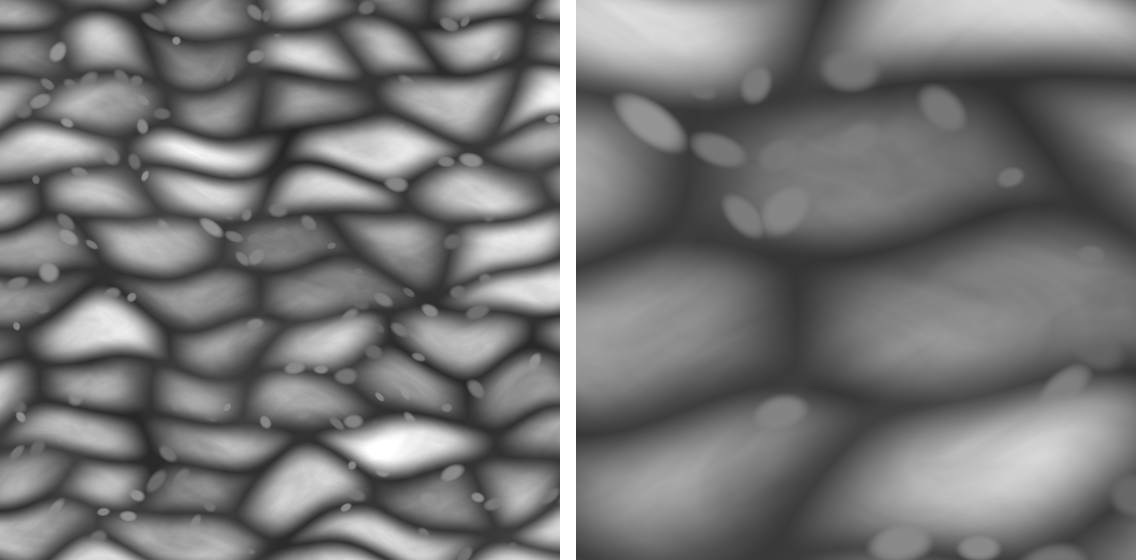
Left, the full canvas; right, a detail of the centre.
Reproduce this texture map procedurally as a Shadertoy shader.

```glsl
const float ROWS = 11.5;          // stone courses over the canvas height
const float STRETCH = 2.25;       // horizontal elongation of the stones
const vec2 WIDTHS = vec2(0.8, 1.75);   // narrowest and widest course spacing
const vec2 JITTER = vec2(0.6, 0.55);
const float ROUNDING = 12.0;      // lower values round the corners more
const float BEVEL = 0.38;         // distance from joint to plateau
const vec2 TOPS = vec2(0.55, 0.94);    // dimmest and brightest stone
const float JOINT = 0.21;         // mean joint level
const float TILT = 0.16;          // slope of single stones
const float RELIEF = 0.055;       // surface unevenness
const float PEBBLE_GRID = 23.0;
const vec2 PEBBLE_SIZE = vec2(0.25, 0.62);
const float TAU = 6.2831853;

vec2 hash2(vec2 p) {
    vec3 q = fract(vec3(p.xyx) * vec3(0.1031, 0.1030, 0.0973));
    q += dot(q, q.yzx + 33.33);
    return fract((q.xx + q.yz) * q.zy);
}

mat2 rotation(float a) {
    return mat2(cos(a), sin(a), -sin(a), cos(a));
}

// Layered, mutually warped sines in about -1..1
float waves(vec2 p) {
    float sum = 0.0, amp = 0.5;
    for (int i = 0; i < 5; i++) {
        p += 0.6 * sin(p.yx * 1.3 + float(i));
        sum += amp * sin(p.x) * cos(p.y);
        p = rotation(0.9) * p * 1.8;
        amp *= 0.55;
    }
    return sum;
}

// Course spacing and horizontal shift of one row
vec2 course(float row) {
    vec2 h = hash2(vec2(row, 71.0));
    return vec2(mix(WIDTHS.x, WIDTHS.y, h.x), h.y * 5.0);
}

// Stone centre near p, for a row and column offset
vec2 site(vec2 p, int dx, int dy) {
    float row = floor(p.y) + float(dy);
    vec2 c = course(row);
    float column = floor((p.x - c.y) / c.x) + float(dx);
    vec2 j = (hash2(vec2(column, row) + 19.0) - 0.5) * JITTER;
    return vec2((column + 0.5 + j.x) * c.x + c.y, row + 0.5 + j.y);
}

// Rounded distance to the nearest joint; also returns the stone centre
float stoneDistance(vec2 p, out vec2 centre) {
    float nearest = 1e5;
    centre = p;
    for (int y = -2; y <= 2; y++)
    for (int x = -2; x <= 2; x++) {
        vec2 s = site(p, x, y);
        float d = dot(s - p, s - p);
        if (d < nearest) { nearest = d; centre = s; }
    }
    float sum = 0.0;
    for (int y = -2; y <= 2; y++)
    for (int x = -2; x <= 2; x++) {
        vec2 s = site(p, x, y), gap = s - centre;
        if (dot(gap, gap) > 1e-4)
            sum += exp(-ROUNDING * dot(0.5 * (s + centre) - p, normalize(gap)));
    }
    return -log(sum) / ROUNDING;
}

// Small domes scattered in clusters
float pebbles(vec2 uv) {
    vec2 p = uv * PEBBLE_GRID, cell = floor(p);
    float height = 0.0;
    for (int y = -1; y <= 1; y++)
    for (int x = -1; x <= 1; x++) {
        vec2 id = cell + vec2(x, y);
        vec2 h = hash2(id + 5.0), g = hash2(id + 57.0);
        float cluster = 0.3 + 0.5 * waves(id * 0.35);
        vec2 radius = mix(PEBBLE_SIZE.x, PEBBLE_SIZE.y, g.x) * vec2(1.25, 0.8);
        vec2 q = rotation((h.x - 0.5) * 2.4) * (p - id - 0.2 - 0.6 * h) / radius;
        float dome = smoothstep(0.0, 0.9, 1.0 - dot(q, q));
        height = max(height, step(g.y, cluster) * dome * mix(0.38, 0.58, h.y));
    }
    return height;
}

float smoothMax(float a, float b, float k) {
    float h = max(k - abs(a - b), 0.0) / k;
    return max(a, b) + 0.25 * h * h * k;
}

void mainImage(out vec4 fragColor, in vec2 fragCoord) {
    vec2 uv = fragCoord / iResolution.y;

    // Gentle bending makes the courses lean and taper
    vec2 bent = uv + vec2(0.012, 0.014) * sin(uv.yx * TAU * vec2(3.1, 2.3) + vec2(1.0, 2.5));
    bent.y += 0.008 * sin(TAU * (4.3 * uv.x + 2.0 * uv.y));
    vec2 p = bent * ROWS * vec2(1.0 / STRETCH, 1.0);

    vec2 centre;
    float d = stoneDistance(p, centre);
    vec2 h = hash2(floor(centre * 97.0));
    vec2 local = p - centre;

    // Each stone has its own level, slope and worn surface
    float top = mix(TOPS.x, TOPS.y, h.x);
    top += TILT * dot(local, vec2(cos(TAU * h.y), sin(TAU * h.y)));
    vec2 grain = local * vec2(3.2, 2.6) + h * 40.0;
    top += RELIEF * (2.0 * waves(grain) - abs(waves(grain * 1.7 + 8.0)));

    float joint = JOINT + 0.09 * waves(uv * 9.0 + 3.0);
    float dome = pow(smoothstep(-0.03, BEVEL, max(d, -0.03)), 0.75);
    float height = mix(joint, top, dome);

    height = smoothMax(height, pebbles(bent), 0.08);
    fragColor = vec4(vec3(clamp(height, 0.0, 1.0)), 1.0);
}
```
